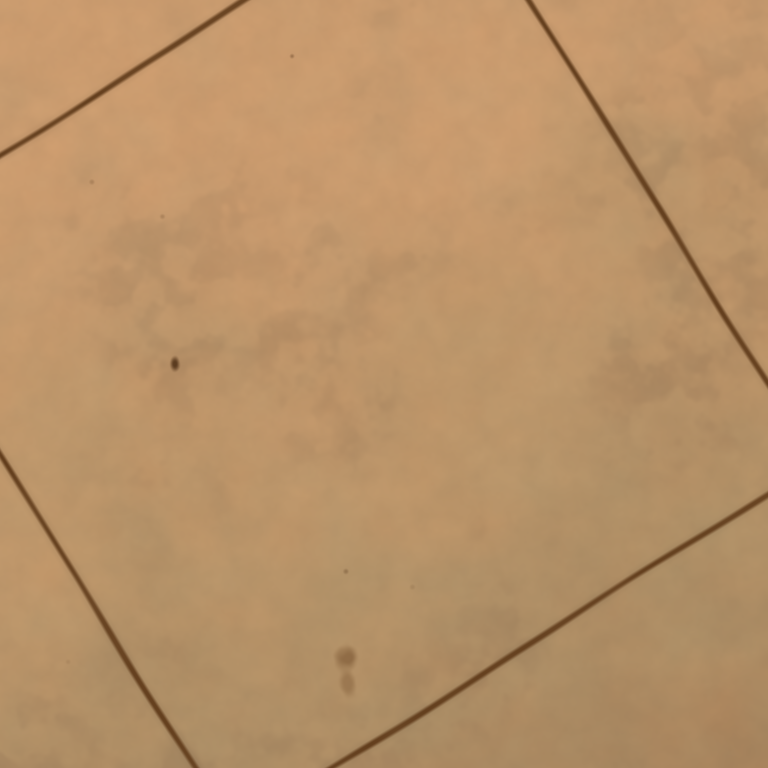
This texture is drawn by a Shadertoy shader. Its source:

```glsl
const vec3 WARM_CLAY  = vec3(0.790, 0.610, 0.435);
const vec3 MID_CLAY   = vec3(0.738, 0.587, 0.415);
const vec3 OLIVE_CLAY = vec3(0.688, 0.562, 0.400);
const vec3 DIM_CLAY   = vec3(0.650, 0.510, 0.360);
const vec3 STAIN      = vec3(0.615, 0.485, 0.350);
const vec3 GROUT      = vec3(0.385, 0.240, 0.110);
const vec3 SPECK      = vec3(0.300, 0.180, 0.080);

float hash(vec2 p) {
    vec3 q = fract(p.xyx * 0.1031);
    q += dot(q, q.yzx + 33.33);
    return fract((q.x + q.y) * q.z);
}

float valueNoise(vec2 p) {
    vec2 cell = floor(p), f = fract(p);
    f = f * f * (3.0 - 2.0 * f);
    float low = mix(hash(cell), hash(cell + vec2(1, 0)), f.x);
    float high = mix(hash(cell + vec2(0, 1)), hash(cell + vec2(1, 1)), f.x);
    return mix(low, high, f.y);
}

float fbm(vec2 p, int octaves) {
    float sum = 0.0, total = 0.0, amplitude = 0.5;
    for (int i = 0; i < octaves; i++) {
        sum += amplitude * valueNoise(p);
        total += amplitude;
        amplitude *= 0.55;
        p = mat2(1.6, 1.2, -1.2, 1.6) * p + 17.3;
    }
    return sum / total;
}

// Position in tile units, rotated, with slightly uneven joints
vec2 tileCoords(vec2 p, float angle, vec2 offset, vec2 pitch, float wobble) {
    vec2 along = vec2(cos(angle), sin(angle));
    vec2 q = vec2(dot(p, along), dot(p, vec2(-along.y, along.x)));
    vec2 bend = vec2(valueNoise(vec2(q.y * 6.0, 3.0)), valueNoise(vec2(q.x * 6.0, 9.0)));
    return (q - offset + wobble * (bend - 0.5)) / pitch;
}

float line(float dist, float halfWidth, float softness) {
    return 1.0 - smoothstep(halfWidth - softness, halfWidth + softness, dist);
}

// Elliptical mark with a ragged rim
float spot(vec2 p, vec2 center, vec2 radius, float raggedness) {
    float rim = raggedness * (fbm(p * 55.0, 2) - 0.5);
    return 1.0 - smoothstep(0.1, 1.2, length((p - center) / radius) + rim);
}

// Sparse specks, at most one in each grid cell
float specks(vec2 p, float density, float chance, float radius) {
    vec2 cell = floor(p * density);
    vec2 jitter = vec2(hash(cell + 11.7), hash(cell + 47.2));
    vec2 center = (cell + 0.15 + 0.7 * jitter) / density;
    float strength = step(hash(cell + 5.1), chance) * hash(cell + 71.9);
    return strength * spot(p, center, vec2(radius), 0.4);
}

vec3 clay(float shade) {
    vec3 color = mix(WARM_CLAY, MID_CLAY, smoothstep(0.20, 0.55, shade));
    color = mix(color, OLIVE_CLAY, smoothstep(0.50, 0.82, shade));
    return mix(color, DIM_CLAY, smoothstep(0.78, 1.05, shade));
}

void mainImage(out vec4 fragColor, in vec2 fragCoord) {
    vec2 p = fragCoord / iResolution.y;
    float pixel = 1.0 / iResolution.y;

    vec2 pitch = vec2(0.898, 0.906);
    vec2 tile = tileCoords(p, 0.5585, vec2(0.215, -0.228), pitch, 0.006);
    vec2 tileId = floor(tile);

    // Light falls off toward the lower right; tiles differ slightly
    float shade = 0.76 * (1.0 - p.y) + 0.24 * p.x - 0.03;
    shade += 0.36 * (fbm(p * 5.0 + 4.0, 4) - 0.5);
    shade += 0.06 * (hash(tileId + 20.0) - 0.5);
    vec3 color = clay(shade);

    // Cloudy stains broken up by finer mottling, stronger in the dim half
    float cloud = smoothstep(0.38, 0.72, fbm(p * 4.5 + 12.0, 3));
    float mottle = smoothstep(0.42, 0.70, fbm(p * 26.0 + 8.0, 3));
    float dimness = mix(0.28, 0.52, smoothstep(0.2, 0.7, shade));
    color = mix(color, STAIN, dimness * cloud * (0.25 + 0.75 * mottle));
    color *= 1.0 + 0.05 * (fbm(p * 42.0, 3) - 0.5);
    color += vec3(0.028, -0.004, -0.012) * (fbm(p * 16.0 + 60.0, 3) - 0.5);

    // Small pits and a larger smudge
    color = mix(color, SPECK, 0.4 * specks(p, 6.0, 0.15, 0.004));
    color = mix(color, SPECK, 0.85 * spot(p, vec2(0.228, 0.526), vec2(0.006, 0.009), 0.6));
    color = mix(color, GROUT, 0.45 * spot(p, vec2(0.453, 0.142), vec2(0.014, 0.020), 0.9));
    color = mix(color, GROUT, 0.28 * spot(p, vec2(0.453, 0.112), vec2(0.010, 0.022), 0.9));

    // Thin soft joints, uneven in width and depth, with a faint soiled margin
    vec2 toJoint = abs(tile - round(tile)) * pitch;
    float jointDist = min(toJoint.x, toJoint.y);
    float width = 0.0034 + 0.0012 * (valueNoise(p * 12.0) - 0.5);
    float depth = 0.88 + 0.12 * valueNoise(p * 25.0 + 5.0);
    color *= 1.0 - 0.05 * line(jointDist, 0.007, 0.006);
    color = mix(color, GROUT, depth * line(jointDist, width, max(0.0028, pixel)));

    fragColor = vec4(color, 1.0);
}
```
